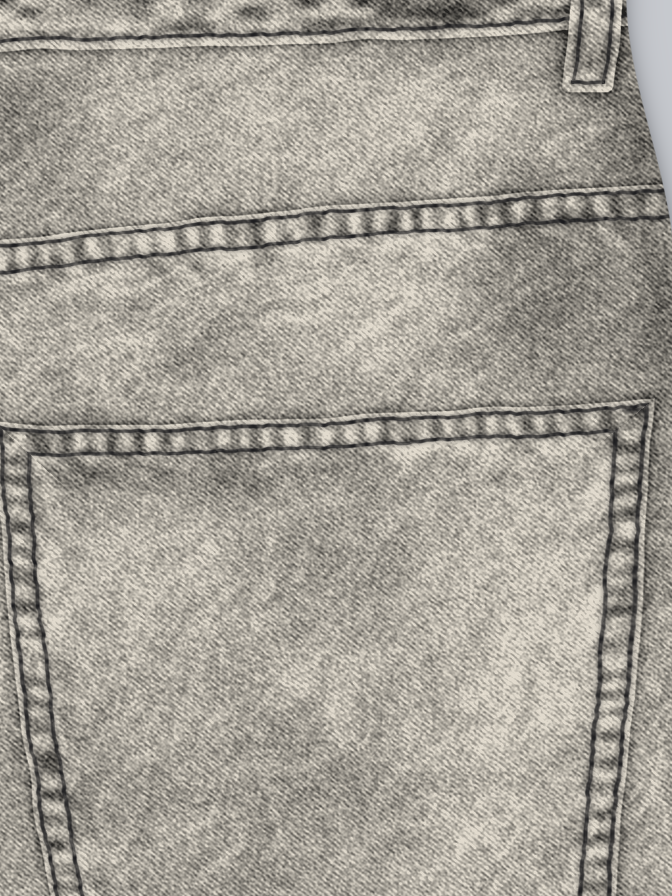
Write a Shadertoy shader that draws this texture.

```glsl
// Washed grey denim: waistband, belt loop, sloping yoke seam and a stitched back pocket.

float hash(vec2 p) {
    vec3 q = fract(p.xyx * 0.1031);
    q += dot(q, q.yzx + 33.33);
    return fract((q.x + q.y) * q.z);
}

float noise(vec2 p) {
    vec2 i = floor(p), f = fract(p);
    f = f * f * (3.0 - 2.0 * f);
    return mix(mix(hash(i), hash(i + vec2(1, 0)), f.x),
               mix(hash(i + vec2(0, 1)), hash(i + vec2(1, 1)), f.x), f.y);
}

float fbm(vec2 p) {
    float sum = 0.0, amp = 0.5;
    for (int i = 0; i < 4; i++) {
        sum += amp * noise(p + 40.0);
        p = mat2(1.6, 1.2, -1.2, 1.6) * p;
        amp *= 0.5;
    }
    return sum;
}

// Soft round highlight or shade
float spot(vec2 p, vec2 center, vec2 size) {
    vec2 q = (p - center) / size;
    return exp(-dot(q, q));
}

// Dark thread that dips into the cloth between stitches, with a soft dent around it
float thread(float d, float along) {
    float aa = 1.0 / iResolution.y;
    float dash = 0.5 + 0.5 * cos(along * 400.0);
    d += 0.002 * (noise(vec2(along * 130.0, 3.0)) - 0.5);
    float core = 1.0 - smoothstep(0.0008, 0.0024 + aa, abs(d));
    float wear = 0.66 + 0.34 * noise(vec2(along * 210.0, 8.0));
    float dent = 0.30 * exp(-d * d * 60000.0);
    return max(core * wear * (0.8 + 0.2 * dash), dent);
}

// Folded seam, d grows inward from its edge: x = change of light, y = thread cover
vec2 seam(float d, float along, float first, float second, float seed) {
    float aa = 1.0 / iResolution.y;
    float jitter = 5.0 * noise(vec2(along * 16.0, seed));
    float pucker = 0.5 + 0.5 * sin(along * 225.0 + jitter - d * 25.0);
    pucker = mix(pucker, noise(vec2(along * 90.0, d * 60.0 + seed)), 0.5);
    float band = smoothstep(first - 0.002, first + 0.003, d)
               * (1.0 - smoothstep(second - 0.003, second + 0.002, d));
    float rim = smoothstep(-aa, aa, d) * (1.0 - smoothstep(first * 0.5, first, d));
    float light = rim * (0.06 + 0.16 * noise(vec2(along * 60.0, seed + 7.0)));
    light += band * (pucker - 0.58) * 0.58;
    light -= 0.30 * exp(min(d, 0.0) * 210.0) * (1.0 - smoothstep(-aa, aa, d));
    float beyond = step(second, d) * exp(-max(d - second, 0.0) * 40.0);
    light += beyond * (noise(vec2((along - d) * 48.0, (d + 0.4 * along) * 40.0 + seed)) - 0.48) * 0.5;
    return vec2(light, max(thread(d - first, along), thread(d - second, along)));
}

// Twill lines, thread grain and short wash streaks that steepen down the cloth
float weave(vec2 p) {
    vec2 rib = vec2(p.x + 0.8 * p.y, p.y - 0.8 * p.x);
    vec2 warp = p + 0.035 * (vec2(noise(p * 17.0), noise(p * 17.0 + 9.0)) - 0.5);
    vec2 shallow = vec2(warp.x - 0.6 * warp.y, 0.6 * warp.x + warp.y);
    vec2 steep = vec2(0.7 * warp.x - warp.y, warp.x + 0.7 * warp.y);
    float lower = smoothstep(0.35, 0.8, p.y);
    float crease = mix(noise(shallow * vec2(22.0, 65.0)), noise(steep * vec2(22.0, 65.0)), lower);
    float fold = mix(noise(shallow * vec2(17.0, 46.0) + 20.0), noise(steep * vec2(17.0, 46.0) + 20.0), lower);
    float ridge = pow(1.0 - abs(2.0 * fold - 1.0), 5.0);
    float twill = sin(rib.y * 1000.0 + 2.5 * noise(p * 90.0));
    float grain = noise(rib * vec2(220.0, 370.0)) - 0.5;
    float fleck = noise(p * 430.0 + 5.0) - 0.5;
    return 0.085 * twill + 0.25 * grain + 0.21 * fleck + 0.10 * (crease - 0.5)
         + 0.09 * (ridge - 0.3) * smoothstep(0.3, 0.6, fbm(p * 7.0))
         + 0.19 * (fbm(p * 8.0) - 0.47);
}

void mainImage(out vec4 fragColor, in vec2 fragCoord) {
    float aa = 1.0 / iResolution.y;
    vec2 p = vec2(fragCoord.x, iResolution.y - fragCoord.y) * aa; // y runs downward
    float x = p.x, y = p.y;
    float cloth = weave(p);
    float waver = 0.004 * (noise(p * 22.0) - 0.5);

    // Broad fading
    float light = 0.635 + cloth;
    light += 0.09 * spot(p, vec2(0.30, 0.14), vec2(0.25, 0.07));
    light += 0.10 * spot(p, vec2(0.40, 0.32), vec2(0.16, 0.07));
    light += 0.08 * spot(p, vec2(0.57, 0.74), vec2(0.12, 0.25));
    light += 0.08 * spot(p, vec2(0.14, 0.68), vec2(0.08, 0.15));
    light -= 0.11 * spot(p, vec2(0.00, 0.15), vec2(0.10, 0.12));
    light -= 0.12 * spot(p, vec2(0.61, 0.33), vec2(0.09, 0.10));
    light -= 0.22 * spot(p, vec2(0.72, 0.14), vec2(0.05, 0.07));
    light -= 0.20 * spot(p, vec2(0.74, 0.33), vec2(0.03, 0.12));
    light -= 0.15 * spot(p, vec2(0.20, 0.535), vec2(0.18, 0.018));

    // Waistband and yoke
    float waist = 0.056 - 0.012 * x - 0.035 * x * x - y + waver;
    vec2 waistSeam = seam(waist, x, 0.012, 0.2, 1.0);
    waistSeam.x = mix(waistSeam.x, 0.5 * (noise(p * vec2(32.0, 70.0)) - 0.7), smoothstep(0.012, 0.022, waist));
    float yoke = y - (0.2695 - 0.125 * x + 0.0538 * x * x) + waver;
    vec2 yokeSeam = seam(yoke, x, 0.007, 0.036, 14.0);

    // Pocket: one inward distance from its top and both sides
    float drop = y - 0.449;
    float top = y - (0.484 - 0.052 * x - 0.0143 * exp(-x * 12.8));
    float right = 0.8 * (0.729 - 0.045 * drop - 0.0614 * drop * drop - x);
    float left = 0.9 * (x + 0.008 - 0.04 * drop - 0.138 * drop * drop);
    float side = min(left, right);
    vec2 pocketSeam = seam(min(top, side) + waver, top < side ? x : y + step(right, left), 0.007, 0.0325, 31.0);

    light += waistSeam.x + yokeSeam.x + pocketSeam.x;
    float ink = max(waistSeam.y, max(yokeSeam.y, pocketSeam.y));
    ink = max(ink, 0.8 * spot(p, vec2(0.708, 0.457), vec2(0.014, 0.004)));

    // Belt loop with its shadow
    float across = x - (0.6655 - 0.09 * y) + waver;
    vec2 corner = vec2(abs(across) - 0.021, y - 0.095);
    float loopEdge = length(max(corner, 0.0)) + min(max(corner.x, corner.y), 0.0) - 0.008;
    float inLoop = 1.0 - smoothstep(-aa, aa, loopEdge);
    light -= 0.36 * exp(-max(loopEdge, 0.0) * 120.0);
    float loopLight = 0.57 + cloth + 0.16 * smoothstep(-0.010, -0.003, loopEdge)
                    + 0.4 * (noise(vec2(across * 60.0, y * 70.0)) - 0.5);
    float loopInk = max(thread(across + 0.016, y), thread(across - 0.018, y));
    loopInk = max(loopInk * step(y, 0.094), thread(y - 0.092, x) * step(abs(across), 0.019));
    light = mix(light, loopLight, inLoop);
    ink = mix(ink, loopInk, inLoop);

    vec3 color = clamp(light, 0.14, 0.86) * vec3(1.03, 1.0, 0.94);
    color = mix(color, vec3(0.10, 0.10, 0.11), ink);

    // Pale backdrop past the outer hip
    float hip = x - (0.699 + 0.048 * smoothstep(0.0, 0.3, y) + 0.02 * y);
    vec3 backdrop = vec3(0.78, 0.79, 0.81) - 0.16 * exp(-max(hip, 0.0) * 90.0);
    fragColor = vec4(mix(color, backdrop, smoothstep(-aa, aa, hip)), 1.0);
}
```
